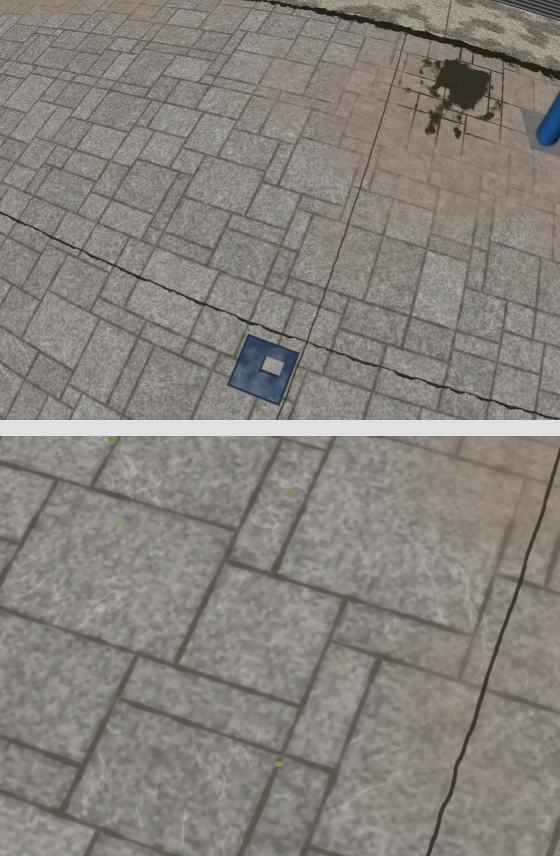
Top: the whole. Bottom: its middle third, enlarged.
Write a Shadertoy shader that draws this texture.

```glsl
const float STONE_SIZE = 0.115;
const vec3 STONE_LIGHT = vec3(0.59, 0.58, 0.56);
const vec3 STONE_DARK = vec3(0.47, 0.46, 0.44);
const vec3 JOINT = vec3(0.35, 0.33, 0.30);
const vec3 SILT = vec3(0.56, 0.50, 0.45);
const vec3 GRIME = vec3(0.13, 0.12, 0.09);
const vec3 STEEL_LIGHT = vec3(0.35, 0.41, 0.48);
const vec3 STEEL_DARK = vec3(0.18, 0.25, 0.34);
const vec3 POST_BLUE = vec3(0.10, 0.29, 0.50);

float hash(vec2 p) {
    vec3 q = fract(p.xyx * vec3(0.1031, 0.1030, 0.0973));
    q += dot(q, q.yzx + 33.33);
    return fract((q.x + q.y) * q.z);
}

float noise(vec2 p) {
    vec2 i = floor(p), f = fract(p);
    f = f * f * (3.0 - 2.0 * f);
    return mix(mix(hash(i), hash(i + vec2(1, 0)), f.x),
               mix(hash(i + vec2(0, 1)), hash(i + 1.0), f.x), f.y);
}

float fbm(vec2 p) {
    float sum = 0.0, amp = 0.5;
    for (int i = 0; i < 4; i++) {
        sum += amp * noise(p);
        p = mat2(1.6, 1.2, -1.2, 1.6) * p + 7.3;
        amp *= 0.5;
    }
    return sum / 0.9375;
}

float boxDist(vec2 p, vec2 halfSize) {
    vec2 d = abs(p) - halfSize;
    return length(max(d, 0.0)) + min(max(d.x, d.y), 0.0);
}

float cover(float dist, float soft) { return 1.0 - smoothstep(-soft, soft, dist); }

// Lens curvature, then perspective onto the pavement; z is the depth divisor
vec3 toGround(vec2 p) {
    vec2 r = p - vec2(0.667, 0.5);
    r *= 1.0 + 0.35 * dot(r, r);
    float w = 1.0 + 0.055 * r.x - 0.562 * r.y;
    return vec3(r.x - 0.336 * r.y - 0.175, r.y + 0.386 * r.x + 0.3025, w) / vec3(w, w, 1.0);
}

float wallOffset(vec2 cell) { return 0.2 + 0.3 * floor(3.0 * hash(cell + 40.0)); }

// Checkerboard of alternating walls: returns min and max corners of the stone
vec4 stoneRect(vec2 p) {
    vec2 cell = floor(p), f = p - cell;
    vec2 axis = mod(cell.x + cell.y, 2.0) > 0.5 ? vec2(0, 1) : vec2(1, 0);
    float a = step(wallOffset(cell), dot(f, axis));
    float b = step(wallOffset(cell + axis * (2.0 * a - 1.0)), dot(f, axis.yx));
    vec2 ur = cell + axis * a + axis.yx * b;
    vec2 ll = ur - 1.0, ul = ur - vec2(1, 0), lr = ur - vec2(0, 1);
    bool even = mod(ll.x + ll.y, 2.0) < 0.5;
    vec2 left = even ? ll : ul, right = even ? ur : lr;
    vec2 low = even ? lr : ll, high = even ? ul : ur;
    return vec4(left.x + wallOffset(left), low.y + wallOffset(low),
                right.x + wallOffset(right), high.y + wallOffset(high));
}

// Slate relief with its own grain direction and shade on each stone
vec3 stoneColor(vec2 g, vec2 id) {
    float angle = 6.283 * hash(id + 3.0);
    vec2 q = mat2(cos(angle), sin(angle), -sin(angle), cos(angle)) * g;
    float relief = fbm(q * vec2(18.0, 42.0) + id * 5.0);
    float ridge = 1.0 - smoothstep(0.0, 0.035, abs(relief - 0.56));
    float patchy = smoothstep(0.4, 0.65, fbm(g * 14.0 + id));
    float shade = 0.65 + 0.5 * (hash(id) - 0.5) + 0.9 * (relief - 0.5);
    vec3 col = mix(STONE_DARK, STONE_LIGHT, clamp(shade, 0.0, 1.2));
    col += 0.07 * ridge * patchy - 0.05 * smoothstep(0.58, 0.72, relief);
    return col + 0.14 * (noise(g * 230.0) - 0.5) + 0.07 * (noise(g * 110.0) - 0.5);
}

vec3 curbColor(vec2 g, float px) {
    float mottled = smoothstep(0.42, 0.62, fbm(g * vec2(10.0, 16.0)));
    vec3 col = mix(vec3(0.61, 0.59, 0.53), vec3(0.43, 0.41, 0.36), mottled);
    col += 0.16 * (noise(g * 150.0) - 0.5);
    col = mix(col, JOINT, cover(abs(g.x - 0.14) - 0.003, px));
    vec3 grate = mix(vec3(0.18), vec3(0.38), smoothstep(0.3, 0.7, abs(fract(g.y * 28.0) - 0.5) * 2.0));
    return mix(col, grate, smoothstep(-px, px, g.y - 1.59));
}

void mainImage(out vec4 fragColor, in vec2 fragCoord) {
    vec2 p = fragCoord / iResolution.y;
    vec3 ground = toGround(p);
    vec2 g = ground.xy;
    float px = 1.2 / (iResolution.y * ground.z);
    float rough = fbm(g * 45.0) - 0.5;

    // Stones and joints
    vec2 s = g / STONE_SIZE + 20.0;
    vec4 rect = stoneRect(s);
    vec2 mid = 0.5 * (rect.xy + rect.zw);
    float edge = -STONE_SIZE * boxDist(s - mid, 0.5 * (rect.zw - rect.xy)) + 0.004 * rough;
    vec3 col = stoneColor(g, floor(mid * 20.0));
    float joint = cover(edge - 0.0022, px + 0.0006);
    col *= 1.0 - 0.13 * cover(edge - 0.005, 0.005);
    col = mix(col, JOINT + 0.1 * rough, 0.85 * joint);

    // Silt film and damp moss
    float siltArea = 1.15 - length((p - vec2(1.07, 0.72)) / vec2(0.42, 0.38));
    siltArea = max(siltArea, (p.y - 0.91) * 4.0) + 0.9 * (fbm(p * 9.0) - 0.5);
    col = mix(col, SILT + 0.18 * rough, 0.65 * smoothstep(0.0, 0.55, siltArea));
    float damp = length((p - vec2(1.10, 0.78)) / vec2(0.11, 0.09));
    float moss = smoothstep(0.0, 0.22, 0.32 - 0.55 * damp + 1.3 * (fbm(p * 32.0) - 0.42));
    moss = max(moss, joint * cover(damp - 1.3, 0.5));
    moss = max(moss, smoothstep(0.0, 0.15, g.y - 1.13 + 0.25 * rough) * smoothstep(1.1, 1.25, p.x));
    col = mix(col, GRIME, 0.85 * moss);

    // Long expansion joints
    col = mix(col, GRIME, 0.75 * cover(abs(g.x + 0.004 * rough) - 0.0017, px));
    col = mix(col, GRIME, 0.9 * cover(abs(g.y + 0.01 * rough) - 0.0027 - 0.005 * rough, px));

    // Curb and its broken gutter
    col = mix(col, curbColor(g, px), smoothstep(-px, px, g.y - 1.19));
    float gutter = abs(g.y - 1.19 + 0.04 * rough) - mix(0.006, 0.022, smoothstep(0.6, 0.85, p.x));
    col = mix(col, GRIME + 0.12 * max(rough, 0.0), cover(gutter, px + 0.003));

    // Steel access cover with a pale inset
    vec2 c = g - vec2(-0.068, -0.092);
    float plate = boxDist(c, vec2(0.062, 0.065));
    vec3 steel = mix(STEEL_DARK, STEEL_LIGHT, clamp(0.35 - 4.0 * c.y + 2.0 * rough, 0.0, 1.0));
    steel = mix(steel, STEEL_DARK * 0.75, cover(abs(plate + 0.003) - 0.002, px));
    steel = mix(steel, GRIME, 0.7 * cover(boxDist(c - vec2(0.014, 0.011), vec2(0.022, 0.018)), 0.003));
    steel = mix(steel, STONE_LIGHT + 0.15 * rough, cover(boxDist(c - vec2(0.017, 0.015), vec2(0.021, 0.016)), px));
    col = mix(col, steel, cover(plate, px));

    // Post on a rusty base
    vec2 b = p - vec2(1.305, 0.68);
    float base = boxDist(b + vec2(0.25 * b.y, 0.25 * b.x), vec2(0.05, 0.045));
    col = mix(col, mix(SILT, STEEL_LIGHT, 0.5 + rough) * 0.9, cover(base, px));
    vec2 axis = normalize(vec2(0.5, 0.85));
    float along = clamp(dot(b, axis), 0.0, 0.2);
    float side = dot(b, vec2(axis.y, -axis.x)) / 0.026;
    float post = length(b - axis * along) - 0.026;
    col = mix(col, GRIME, 0.6 * cover(post - 0.003, 0.004));
    col = mix(col, POST_BLUE * (1.0 - 0.5 * side * side - 0.2 * side), cover(post, px));

    // Scattered litter
    vec2 cell = floor(p * 14.0);
    vec2 spot = fract(p * 14.0) - 0.2 - 0.6 * vec2(hash(cell + 9.0), hash(cell + 17.0));
    vec3 litter = mix(vec3(0.75, 0.73, 0.70), vec3(0.45, 0.50, 0.22), hash(cell + 5.0));
    float fleck = cover(length(spot * vec2(1.0, 1.6)) / 14.0 - 0.0035, px);
    col = mix(col, litter, fleck * step(0.93, hash(cell + 2.0)));

    fragColor = vec4(clamp(col, 0.0, 1.0), 1.0);
}
```
